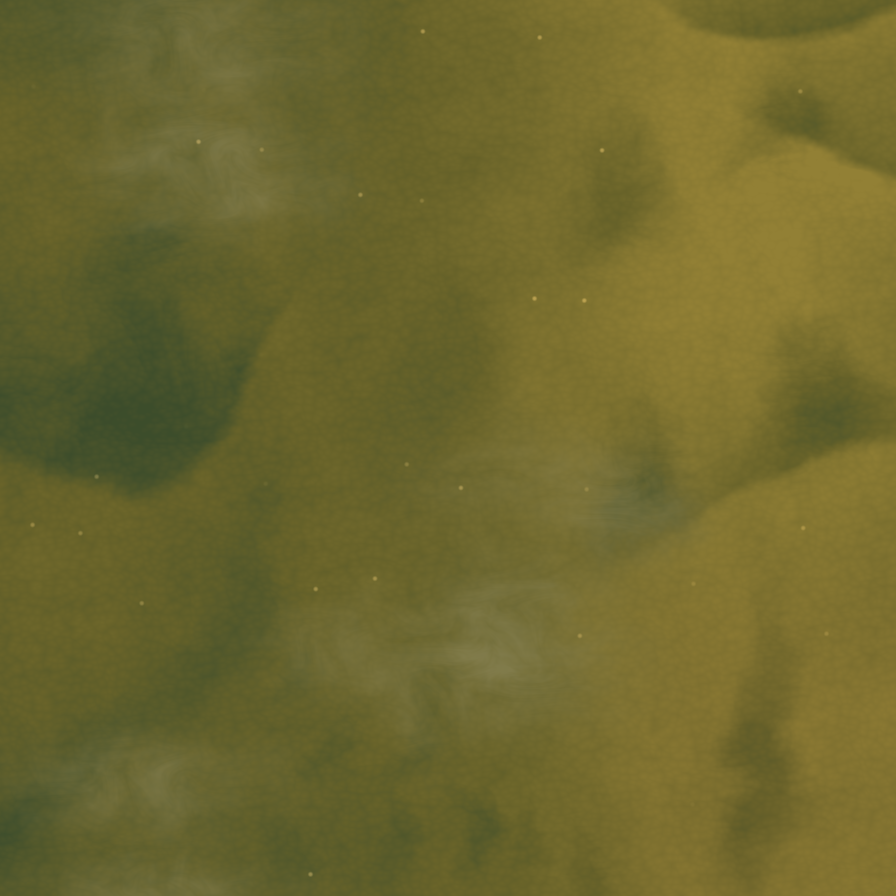
Reproduce this texture procedurally as a Shadertoy shader.

```glsl
vec2 hash2(vec2 p) {
    return fract(sin(vec2(dot(p, vec2(127.1, 311.7)), dot(p, vec2(269.5, 183.3)))) * 43758.5);
}

// Layered, warped sines, roughly -1 to 1
float waves(vec2 p) {
    float sum = 0.0, amp = 0.65;
    for (int i = 0; i < 5; i++) {
        p = mat2(0.8, 0.6, -0.6, 0.8) * p * 1.75 + vec2(1.3, 4.1);
        p += 0.7 * sin(p.yx * 1.1);
        sum += amp * sin(p.x) * sin(p.y);
        amp *= 0.66;
    }
    return sum;
}

// Distance to the nearest cell point
float cells(vec2 p) {
    float nearest = 2.0;
    for (int y = -1; y <= 1; y++)
        for (int x = -1; x <= 1; x++) {
            vec2 cell = floor(p) + vec2(x, y);
            nearest = min(nearest, length(cell + hash2(cell) - p));
        }
    return nearest;
}

// Shaded pocket: pointed and faint on top, wide with a firmer tilted base
float hollow(vec2 p, vec2 apex, vec2 size, float lean) {
    vec2 q = (p - apex) / size;
    q.y = -q.y;
    q.x -= lean * q.y;
    float width = 0.08 + 0.45 * max(q.y, 0.0);
    float side = 1.0 - smoothstep(0.2 * width, 1.4 * width, abs(q.x));
    float base = 1.0 - smoothstep(0.75, 1.15, q.y + 0.35 * q.x);
    return side * base * smoothstep(0.0, 0.75, q.y);
}

// Crest profile: shadow fading upward, lit sand just below
float bank(float height, float falloff) {
    float shadow = smoothstep(-0.006, 0.014, height) * exp(-max(height, 0.0) * falloff);
    float lit = (1.0 - smoothstep(-0.006, 0.014, height)) * exp(min(height, 0.0) * 18.0);
    return shadow - 0.3 * lit;
}

float haze(vec2 p, vec2 center, vec2 radius) {
    vec2 q = (p - center) / radius;
    return exp(-dot(q, q) * 1.5);
}

void mainImage(out vec4 fragColor, in vec2 fragCoord) {
    vec2 uv = fragCoord / iResolution.xy;
    float fine = waves(uv * vec2(13.0, 17.0) + 3.0);
    float ripple = waves(uv * vec2(20.0, 34.0) + 11.0);
    vec2 p = uv + 0.014 * vec2(waves(uv * 5.0 + 7.0), waves(uv * 5.0 + 2.0));

    // Sand slope, brighter to the upper right
    float light = 0.45 + 0.40 * smoothstep(0.35, 0.85, p.x + 0.12 * (p.y - 0.5));
    light += 0.14 * haze(p, vec2(0.82, 0.72), vec2(0.28, 0.28));
    light += 0.12 * haze(p, vec2(0.76, 0.56), vec2(0.06, 0.20));
    light += 0.08 * haze(p, vec2(0.08, 0.38), vec2(0.16, 0.16));
    light += 0.06 * waves(uv * 2.2) + 0.05 * waves(uv * 5.0 + 4.0) + 0.03 * fine;
    light += 0.05 * waves(vec2(p.x * 9.0 + p.y * 2.0, p.y * 2.5));
    light -= 0.10 * haze(p, vec2(0.42, 0.92), vec2(0.22, 0.22));
    light -= 0.15 * smoothstep(0.88, 1.0, p.y) * (1.0 - smoothstep(0.0, 0.35, p.x));

    // Deep basin on the left, with a flatter left rim
    float along = p.x - 0.14;
    float rim = p.y - 0.445 - (along < 0.0 ? 2.4 : 6.0) * along * along;
    float ceiling = 0.69 + 0.11 * exp(-pow((p.x - 0.17) / 0.06, 2.0)) + 0.04 * fine;
    float shade = 0.92 * smoothstep(-0.008, 0.03, rim)
        * (1.0 - smoothstep(ceiling - 0.22, ceiling + 0.06, p.y));

    // Diagonal gully toward the lower left corner
    float gully = p.y - 0.06 - 0.85 * p.x;
    shade += 0.45 * exp(-pow(gully / 0.045, 2.0)) * (1.0 - smoothstep(0.1, 0.34, p.x));
    shade += 0.4 * haze(p, vec2(0.0, 0.03), vec2(0.1, 0.1));

    // Crests on the right
    float right = smoothstep(0.58, 0.8, p.x);
    shade += 0.28 * right * bank(p.y - 0.33 - 0.18 * smoothstep(0.55, 1.0, p.x), 14.0);
    shade += 0.48 * smoothstep(0.8, 0.92, p.x) * bank(p.y - 0.9 + 0.5 * (p.x - 0.77), 8.0);
    shade += 0.55 * smoothstep(0.7, 0.8, p.x) * bank(p.y - 0.955 - 2.0 * pow(p.x - 0.87, 2.0), 12.0);

    // Large pockets with ragged edges
    vec2 rough = p + 0.012 * vec2(fine, ripple);
    shade += 0.55 * hollow(rough, vec2(0.71, 0.60), vec2(0.13, 0.21), 0.1);
    shade += 0.52 * hollow(rough, vec2(0.90, 0.69), vec2(0.20, 0.20), 0.15);
    shade += 0.48 * hollow(rough, vec2(0.86, 0.40), vec2(0.11, 0.36), 0.05);
    shade += 0.45 * hollow(rough, vec2(0.69, 0.92), vec2(0.16, 0.20), 0.1);
    shade += 0.32 * hollow(rough, vec2(0.89, 0.96), vec2(0.12, 0.14), -0.1);
    shade += 0.32 * hollow(rough, vec2(0.49, 0.76), vec2(0.17, 0.24), 0.15);
    shade += 0.32 * hollow(rough, vec2(0.31, 0.55), vec2(0.10, 0.32), -0.5);

    // Small pockets scattered along the foot
    for (float i = 0.0; i < 9.0; i++) {
        vec2 rnd = hash2(vec2(i, 5.0));
        vec2 apex = vec2(0.31 + 0.042 * i, 0.1 + 0.22 * rnd.y);
        shade += 0.28 * hollow(rough, apex, vec2(0.06, 0.09 + 0.05 * rnd.x), rnd.x - 0.5);
    }
    light *= 1.0 - min(shade, 0.95) * (0.92 + 0.18 * fine);

    // Fine sand grain
    light += 0.11 * (0.45 - cells(uv * vec2(100.0, 130.0) + 0.4 * fine));
    light += 0.05 * (0.45 - cells(uv * vec2(42.0, 60.0) + 9.0)) + 0.018 * ripple;

    vec3 color = mix(vec3(0.235, 0.30, 0.17), vec3(0.405, 0.385, 0.16), clamp(light * 2.0, 0.0, 1.0));
    color = mix(color, vec3(0.55, 0.485, 0.20), clamp(light * 2.0 - 1.0, 0.0, 1.15));
    color.g -= 0.008 * right * (1.0 - smoothstep(0.2, 0.5, p.y));

    // Pale haze broken by fine ripples
    vec2 drift = p + 0.025 * vec2(fine, waves(uv * 9.0));
    float mist = haze(drift, vec2(0.56, 0.27), vec2(0.13, 0.09))
        + 0.5 * haze(drift, vec2(0.38, 0.27), vec2(0.09, 0.05))
        + 0.85 * haze(drift, vec2(0.24, 0.80), vec2(0.13, 0.07))
        + 0.7 * haze(drift, vec2(0.22, 0.95), vec2(0.15, 0.11))
        + 0.8 * haze(drift, vec2(0.17, 0.12), vec2(0.14, 0.06))
        + 0.75 * haze(drift, vec2(0.70, 0.43), vec2(0.08, 0.07))
        + 0.4 * haze(drift, vec2(0.56, 0.46), vec2(0.14, 0.07))
        + 0.8 * haze(drift, vec2(0.18, 0.0), vec2(0.12, 0.04));
    color = mix(color, vec3(0.52, 0.50, 0.32), clamp(mist * (0.62 + 0.28 * ripple), 0.0, 0.8));

    // Sparse faint specks
    vec2 cell = floor(uv * 16.0), rnd = hash2(cell + 31.0);
    float speck = length(fract(uv * 16.0) - 0.2 - 0.6 * rnd);
    float strength = smoothstep(0.9, 1.0, hash2(cell + 77.0).x);
    color += vec3(0.26, 0.20, 0.14) * strength * (1.0 - smoothstep(0.01, 0.06, speck));

    fragColor = vec4(color, 1.0);
}
```
